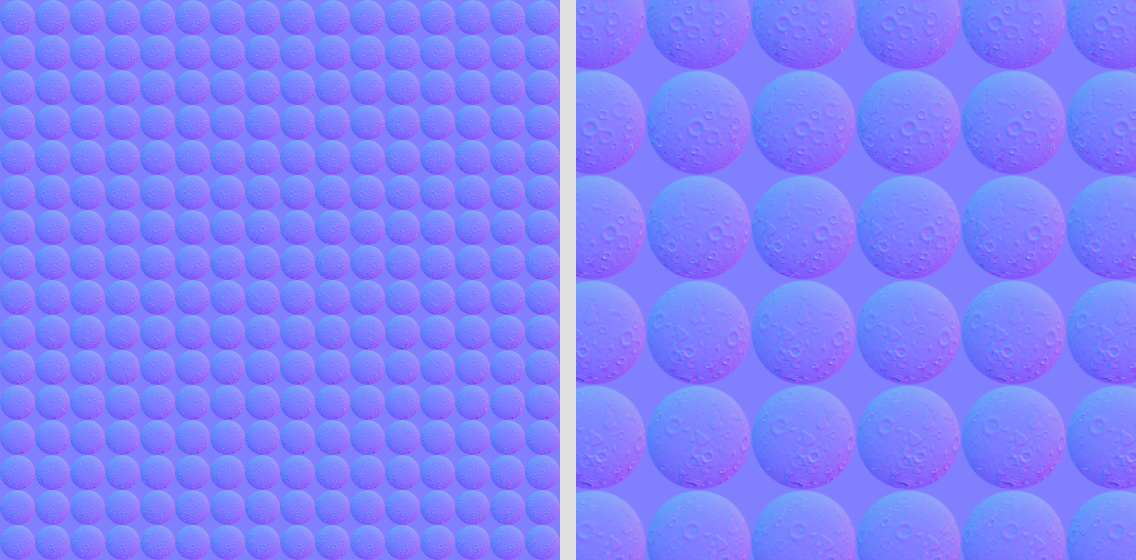
Left, the full canvas; right, a detail of the centre.
This texture map is drawn by a three.js fragment shader. Its source:

```glsl
// Normal map of a 16 by 16 grid of low cratered domes, each turned a little further than the last.
varying vec2 vUv;

float hash(float n) {
  return fract(sin(n * 12.9898) * 4375.85);
}

vec3 latticeGradient(vec3 cell) {
  vec3 k = vec3(dot(cell, vec3(127.1, 311.7, 74.7)),
                dot(cell, vec3(269.5, 183.3, 246.1)),
                dot(cell, vec3(113.5, 271.9, 124.6)));
  return fract(sin(k) * 4375.85) * 2.0 - 1.0;
}

float gradientNoise(vec3 p) {
  vec3 cell = floor(p), f = p - cell;
  vec3 w = f * f * f * (f * (f * 6.0 - 15.0) + 10.0);
  float sum = 0.0;
  for (int i = 0; i < 8; i++) {
    float n = float(i);
    vec3 corner = mod(floor(vec3(n, n / 2.0, n / 4.0)), 2.0);
    vec3 blend = mix(1.0 - w, w, corner);
    sum += blend.x * blend.y * blend.z * dot(latticeGradient(cell + corner), f - corner);
  }
  return sum;
}

// Smooth plains with a few thin scarps, rougher towards the south
float terrain(vec3 p) {
  float n = gradientNoise(p * 3.0) + 0.5 * gradientNoise(p * 8.0 + 7.0);
  float rough = 1.0 - 0.6 * p.y;
  return rough * (0.01 * smoothstep(0.18, 0.36, n) + 0.005 * gradientNoise(p * 11.0));
}

// Sideways tilt of the raised crater rims seen at the sphere point
vec2 craterTilt(vec3 point, mat2 turn) {
  vec2 tilt = vec2(0.0);
  for (int i = 0; i < 60; i++) {
    float n = float(i);
    float y = 1.0 - (2.0 * n + 1.0) / 60.0;
    float longitude = n * 2.39996 + 1.2 * hash(n + 3.0);
    vec3 center = vec3(sqrt(1.0 - y * y) * vec2(cos(longitude), sin(longitude)), y).xzy;
    center.xz = turn * center.xz;
    float radius = 0.055 + 0.11 * pow(hash(n + 41.0), 2.5);
    vec3 away = point - center;
    float d = length(away);
    float t = d / radius;
    float inner = exp(-pow((t - 0.75) / 0.24, 2.0));
    float outer = exp(-pow((t - 1.25) / 0.24, 2.0));
    float depth = (0.09 + 0.19 * hash(n + 17.0)) * (1.0 - 0.4 * y);
    tilt += depth * (0.7 * outer - inner) * away.xy / max(d, 0.001);
  }
  return tilt;
}

void main() {
  vec2 grid = vUv * 16.0;
  vec2 cell = floor(grid);
  vec2 p = (fract(grid) - 0.5) / 0.495;
  float r2 = dot(p, p);
  vec2 tilt = vec2(0.0);

  if (r2 < 1.1) {
    // One full turn over all cells, read from the top left
    float angle = (cell.x + 16.0 * (15.0 - cell.y)) * 6.28319 / 256.0;
    mat2 turn = mat2(cos(angle), -sin(angle), sin(angle), cos(angle));
    vec3 point = vec3(p, sqrt(max(1.0 - r2, 0.0)));

    // Terrain slope along the two view axes
    vec3 ground = point, right = vec3(0.03, 0.0, 0.0);
    ground.xz = ground.xz * turn;
    right.xz = right.xz * turn;
    float h = terrain(ground);
    vec2 slope = vec2(terrain(ground + right), terrain(ground + vec3(0.0, 0.03, 0.0))) - h;

    // Shallow dome, flatter on top and steeper at its rim
    tilt = p * vec2(0.93, 1.0) * (0.14 + 0.21 * r2);
    tilt += craterTilt(point, turn) - 0.6 * slope / 0.03;
    tilt *= 1.0 - smoothstep(0.97, 1.02, sqrt(r2));
  }

  tilt = clamp(tilt, -0.6, 0.6);
  vec3 normal = vec3(tilt, sqrt(1.0 - dot(tilt, tilt)));
  gl_FragColor = vec4(normal * 0.5 + 0.5, 1.0);
}
```
